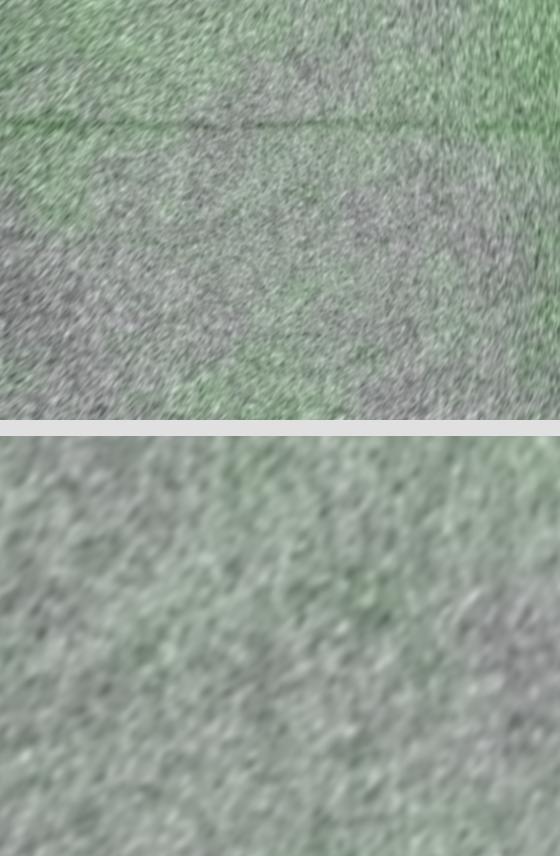
Top: the whole. Bottom: its middle third, enlarged.
A Shadertoy shader for this texture:

```glsl
const vec3 MEADOW = vec3(0.568, 0.622, 0.570);
const vec3 GREEN_SHIFT = vec3(-0.028, 0.008, -0.034);
const vec3 SHADE_TINT = vec3(1.0, 0.98, 1.0);

vec3 hash3(vec2 cell) {
    vec3 p = fract(cell.xyx * vec3(0.1031, 0.1030, 0.0973));
    p += dot(p, p.yxz + 33.33);
    return fract((p.xxy + p.yzz) * p.zyx);
}

// Cellular noise: each cell holds one soft stroke of random tone.
// spread is the stroke size in cells, along and across dir.
float strokes(vec2 p, vec2 dir, vec2 spread, float seed) {
    vec2 base = floor(p);
    float sum = 0.0;
    for (int j = -2; j <= 2; j++) {
        for (int i = -2; i <= 2; i++) {
            vec2 cell = base + vec2(i, j);
            vec3 rnd = hash3(cell + seed);
            vec2 d = p - cell - rnd.xy;
            vec2 q = vec2(dot(d, dir), dot(d, vec2(-dir.y, dir.x))) / spread;
            sum += (2.0 * rnd.z - 1.0) * exp(-0.5 * dot(q, q));
        }
    }
    return sum;
}

float patches(vec2 p, float scale, float seed) {
    return strokes(p * scale, vec2(1.0, 0.0), vec2(0.72, 0.6), seed);
}

// Soft horizontal furrow with a slightly wavering centre.
float furrow(vec2 p, float height, float width) {
    float centre = height + 0.003 * sin(9.0 * p.x) + 0.002 * sin(23.0 * p.x + 1.0);
    float d = (p.y - centre) / width;
    return exp(-d * d);
}

// Grass leans to the right, more upright toward the upper right.
vec2 grassDirection(vec2 p) {
    float angle = 0.65 + 0.4 * p.x + 0.25 * p.x * p.y
                + 0.15 * sin(5.0 * p.x + 3.0 * p.y);
    return vec2(cos(angle), sin(angle));
}

void mainImage(out vec4 fragColor, in vec2 fragCoord) {
    vec2 p = fragCoord / iResolution.y;
    float aspect = iResolution.x / iResolution.y;
    vec2 dir = grassDirection(p);

    // Blades stretch and soften away from the middle.
    float edge = smoothstep(0.15, 0.75, length(p - vec2(0.55 * aspect, 0.5)));
    vec2 bladeSize = vec2(mix(0.66, 1.1, edge), 0.42);
    float blades = strokes(p * 155.0, dir, bladeSize, 11.0);
    float tufts = strokes(p * 62.0, dir, vec2(0.8, 0.45), 47.0);
    float clumps = patches(p, 30.0, 83.0);
    float mottling = patches(p, 11.0, 131.0);
    float fields = patches(p, 4.5, 173.0);

    // Broad light and the dark furrow across the upper part.
    float tone = 0.080 * blades + 0.028 * tufts + 0.012 * clumps
               + 0.016 * mottling + 0.016 * fields;
    tone -= 0.05 * smoothstep(0.7, 1.5, clumps + 0.4 * tufts);
    tone += 0.025 * exp(-6.0 * dot(p - vec2(0.7, 0.85), p - vec2(0.7, 0.85)));
    tone -= 0.035 * smoothstep(0.82, 1.0, p.x / aspect);
    tone -= 0.025 * smoothstep(0.3, 0.0, p.x);
    float fade = mix(1.0, 0.5, smoothstep(0.75, 1.25, p.x));
    tone -= 0.085 * fade * furrow(p, 0.703, 0.012);
    tone -= 0.015 * furrow(p, 0.43, 0.018);

    // Greener growth above and at the sides, dry grey-lilac below.
    float green = 0.7 * fields + 0.5 * mottling + 0.35 * clumps;
    green += 0.9 * smoothstep(0.5, 0.95, p.y) - 0.35;
    green += 0.8 * smoothstep(0.85, 1.0, p.x / aspect);
    green += 0.5 * smoothstep(0.18, 0.0, p.x);
    green += 0.5 * furrow(p, 0.70, 0.03);

    vec3 color = MEADOW + GREEN_SHIFT * clamp(green, -1.2, 2.0);
    color += tone * SHADE_TINT;
    fragColor = vec4(clamp(color, 0.0, 1.0), 1.0);
}
```
